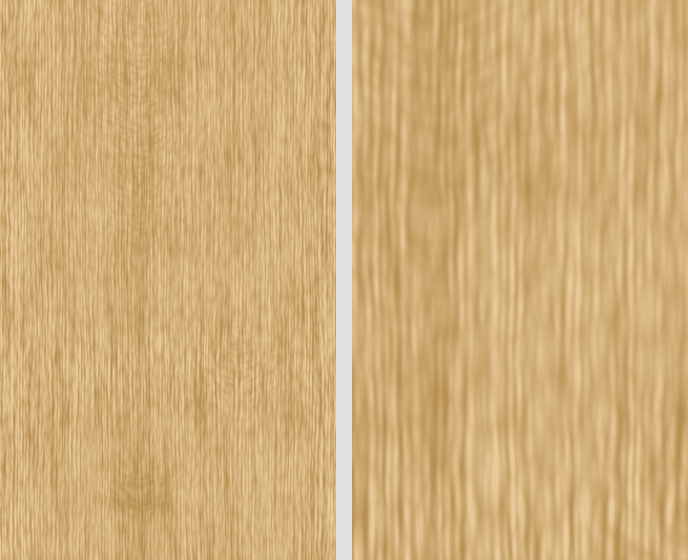
Left, the full canvas; right, a detail of the centre.
Reproduce this texture procedurally as a WebGL 1 fragment shader.

```glsl
precision highp float;
uniform vec2 u_resolution;

vec2 hash2(vec2 p) {
  p = vec2(dot(p, vec2(127.1, 311.7)), dot(p, vec2(269.5, 183.3)));
  return fract(sin(p) * 43758.55);
}

// Cellular noise: distance to the nearest scattered point
float cells(vec2 p) {
  vec2 base = floor(p), f = p - base;
  float nearest = 8.0;
  for (int j = -1; j <= 1; j++) {
    for (int i = -1; i <= 1; i++) {
      vec2 o = vec2(float(i), float(j));
      nearest = min(nearest, length(o + hash2(base + o) - f));
    }
  }
  return nearest;
}

float layeredSines(vec2 p) {
  return 0.5 * sin(p.x + 1.3 * sin(p.y))
       + 0.3 * sin(2.3 * p.x - 1.1 * p.y + 1.7)
       + 0.2 * sin(4.9 * p.x + 1.9 * p.y + 4.0);
}

float bump(vec2 p, vec2 centre, vec2 radius) {
  vec2 d = (p - centre) / radius;
  return exp(-dot(d, d));
}

// Short soft ray flecks arching around a vertical axis
float flecks(vec2 p, vec2 centre, vec2 radius) {
  float dx = p.x - centre.x;
  float arch = sqrt(dx * dx + 0.0004);
  float d = cells(vec2(dx * 36.0, (p.y - 0.7 * arch) * 85.0));
  return (1.0 - smoothstep(0.1, 0.55, d)) * bump(p, centre, radius);
}

void main() {
  vec2 p = gl_FragCoord.xy / u_resolution.y;

  // Nearly straight grain direction
  float x = p.x + 0.0012 * sin(p.y * 9.0 + p.x * 14.0)
          + 0.0005 * sin(p.y * 31.0 - p.x * 40.0)
          + 0.0003 * sin(p.y * 110.0 + p.x * 130.0);

  // Narrow pores, long fibres and short fibres
  float pores = sin(x * 1000.0 + 1.6 * sin(x * 170.0)
              + 1.2 * sin(p.y * 12.0 + x * 90.0));
  float longFibre = 0.45 - cells(vec2(x * 150.0, p.y * 7.0));
  float shortFibre = 0.45 - cells(vec2(x * 215.0 + 7.0, p.y * 36.0));
  float grain = 0.26 * pores + 1.15 * longFibre + 0.95 * shortFibre;

  // Grain is crisper near the sides and in one cross band
  float contrast = 0.9 + 0.35 * bump(p, vec2(0.24, 0.33), vec2(0.3, 0.07))
                 + 0.25 * smoothstep(0.17, 0.3, abs(p.x - 0.3));

  // Broad growth bands and soft stains
  float tone = 0.53 + 0.16 * layeredSines(vec2(x * 42.0, p.y * 5.0))
             + 0.14 * layeredSines(vec2(x * 125.0 + 3.0, p.y * 4.0))
             + 0.08 * layeredSines(vec2(p.y * 19.0, p.x * 11.0));
  tone -= 0.38 * bump(p, vec2(0.25, 0.11), vec2(0.06, 0.09));
  tone -= 0.4 * bump(p, vec2(0.25, 0.1), vec2(0.08, 0.012));
  tone -= 0.2 * bump(p, vec2(0.24, 0.62), vec2(0.035, 0.3));

  // Ray fleck figure
  float figure = flecks(p, vec2(0.25, 0.8), vec2(0.12, 0.3))
               + flecks(p, vec2(0.43, 0.33), vec2(0.1, 0.09))
               + flecks(p, vec2(0.25, 0.12), vec2(0.08, 0.07));

  tone += contrast * grain * (1.0 - 0.3 * min(figure, 1.0)) - 0.28 * figure;
  tone = clamp(tone, -0.4, 1.35);

  vec3 darkOak = vec3(0.76, 0.615, 0.385);
  vec3 lightOak = vec3(0.87, 0.743, 0.543);
  gl_FragColor = vec4(mix(darkOak, lightOak, tone), 1.0);
}
```
